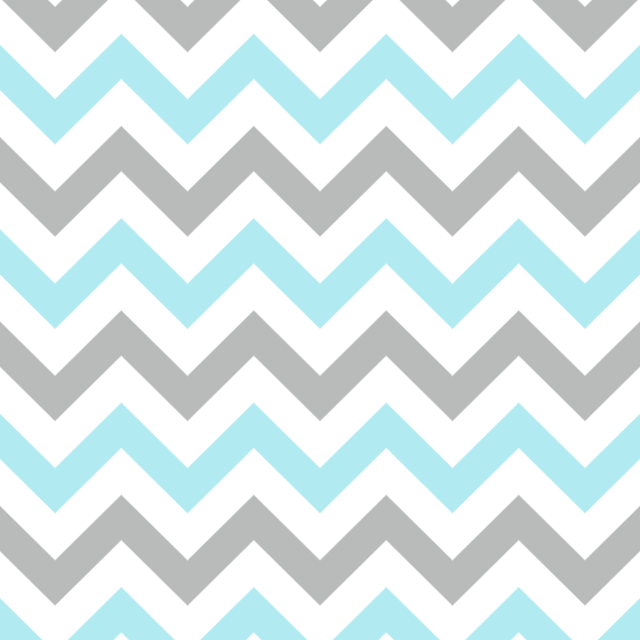
Write a three.js fragment shader that draws this pattern.

```glsl
varying vec2 vUv;

// Triangle wave: 0 in the valleys, 1 on the peaks
float zigzag(float x) {
  return 2.0 * abs(fract(x + 0.5) - 0.5);
}

void main() {
  // Flatten the chevrons into level rows, with a valley at the canvas center
  float rise = 0.1022 * zigzag((vUv.x - 0.5) / 0.207);
  float rowPos = (vUv.y - rise - 0.5215) / 0.1441 + 0.5;

  // Distance to the band edge, corrected for the slope of the zigzag
  float edge = (abs(fract(rowPos) - 0.5) * 0.1441 - 0.0354) * 0.711;
  float band = 1.0 - smoothstep(-0.0016, 0.0016, edge);

  // Rows alternate between aqua and gray
  vec3 aqua = vec3(0.695, 0.922, 0.945);
  vec3 gray = vec3(0.725, 0.732, 0.728);
  vec3 bandColor = mix(aqua, gray, mod(floor(rowPos), 2.0));

  gl_FragColor = vec4(mix(vec3(1.0), bandColor, band), 1.0);
}
```
